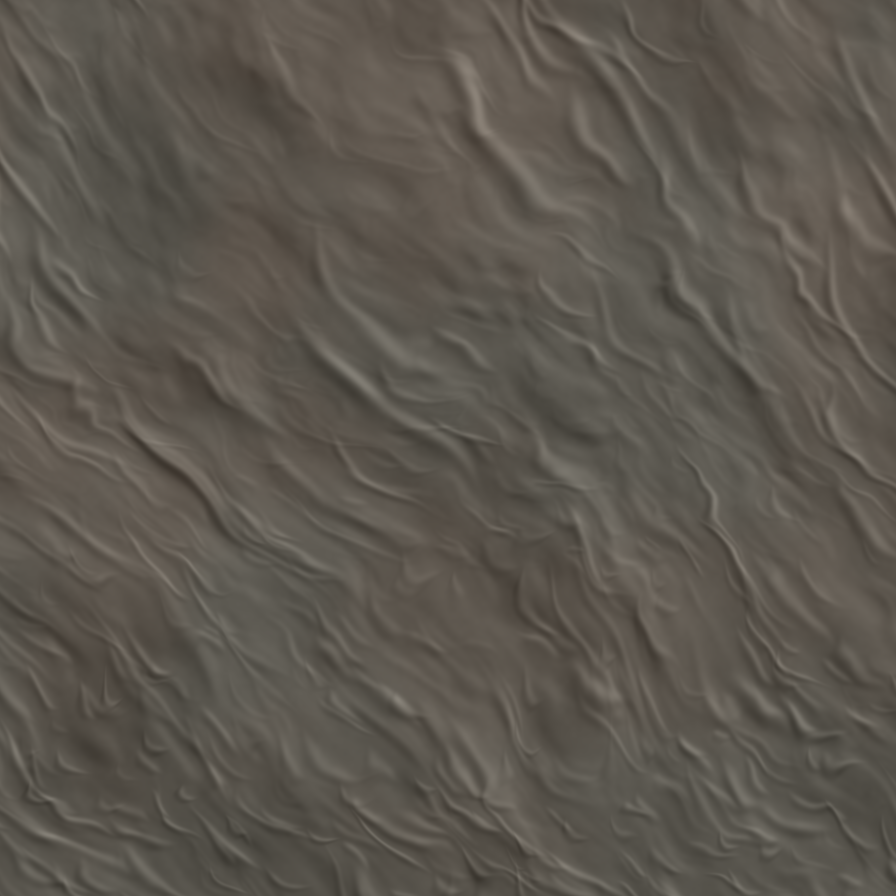
This texture is drawn by a WebGL 1 fragment shader. Its source:

```glsl
precision highp float;
// Rough trowelled plaster: curved, tapered ridges sweep down to the right.
// Layers of scattered arcs are lit from the upper right, over stretched
// noise relief and soft patches of brown and grey stain.

uniform vec2 u_resolution;

const vec3 GREY_PLASTER = vec3(0.346, 0.334, 0.304);
const vec3 BROWN_STAIN = vec3(0.380, 0.342, 0.306);
const vec3 CREST_LIGHT = vec3(1.0, 0.99, 0.96);

float hash(vec2 p) {
  vec3 q = fract(p.xyx * vec3(0.1031, 0.1030, 0.0973));
  q += dot(q, q.yzx + 33.33);
  return fract((q.x + q.y) * q.z);
}

float noise(vec2 p) {
  vec2 cell = floor(p);
  vec2 f = fract(p);
  f = f * f * f * (f * (f * 6.0 - 15.0) + 10.0);
  float low = mix(hash(cell), hash(cell + vec2(1.0, 0.0)), f.x);
  float high = mix(hash(cell + vec2(0.0, 1.0)), hash(cell + 1.0), f.x);
  return mix(low, high, f.y);
}

float fbm(vec2 p) {
  float sum = 0.0;
  float gain = 0.53;
  for (int i = 0; i < 4; i++) {
    sum += gain * noise(p);
    p = mat2(1.6, 1.2, -1.2, 1.6) * p + 17.3;
    gain *= 0.5;
  }
  return sum;
}

// x runs along the stroke, y across it.
vec2 strokeSpace(vec2 p, float angle) {
  float c = cos(angle);
  float s = sin(angle);
  return vec2(c * p.x + s * p.y, c * p.y - s * p.x);
}

vec2 warp(vec2 p, float frequency, float amount) {
  vec2 q = p * frequency;
  return p + amount * (vec2(noise(q + 5.2), noise(q + 41.7)) - 0.5);
}

// Lit crest, shadow below it and a faint slope above it.
float ridgeProfile(float s) {
  float crest = exp(-s * s);
  float shadow = exp(-0.6 * (s + 1.9) * (s + 1.9));
  float slope = exp(-0.16 * (s - 2.2) * (s - 2.2));
  return crest - 0.55 * shadow + 0.10 * slope;
}

// One jittered arc per cell; its ends bend up and fade out.
float ridgeLayer(vec2 p, vec2 cellSize, float width, float seed) {
  vec2 base = floor(p / cellSize);
  float sum = 0.0;
  for (int j = -1; j <= 1; j++) {
    for (int i = -1; i <= 1; i++) {
      vec2 cell = base + vec2(float(i), float(j));
      vec2 key = cell + seed;
      vec2 jitter = vec2(hash(key), hash(key + 71.3));
      vec2 d = p - (cell + jitter) * cellSize;
      float halfLength = cellSize.x * mix(0.4, 0.95, hash(key + 13.7));
      float t = d.x / halfLength;
      float bend = cellSize.y * mix(-0.08, 0.45, hash(key + 29.1));
      float tilt = cellSize.y * 0.5 * (hash(key + 37.9) - 0.5);
      float across = d.y - bend * t * t - tilt * t;
      float taper = 1.0 - smoothstep(0.3, 1.0, abs(t));
      float thickness = width * mix(0.7, 1.4, hash(key + 53.3));
      thickness *= mix(0.65, 1.0, taper);
      float strength = smoothstep(0.1, 1.0, hash(key + 91.9));
      sum += strength * taper * ridgeProfile(across / thickness);
    }
  }
  return sum;
}

float relief(vec2 p) {
  float broad = noise(p * vec2(9.0, 23.0) + 3.1);
  float fine = noise(p * vec2(26.0, 55.0) + 19.4);
  return broad + 0.5 * fine;
}

void main() {
  vec2 uv = gl_FragCoord.xy / min(u_resolution.x, u_resolution.y);
  vec2 bent = warp(warp(uv, 3.2, 0.08), 15.0, 0.022);
  vec2 rough = warp(bent, 34.0, 0.011);
  float lower = 1.0 - smoothstep(0.12, 0.60, uv.y);

  // Long ridges above, shorter and flatter ones and flecks at the bottom.
  vec2 steep = strokeSpace(bent, -0.92);
  vec2 middle = strokeSpace(bent, -0.84);
  vec2 flatter = strokeSpace(rough, -0.70);
  float ridges = mix(1.0, 0.2, lower)
    * ridgeLayer(steep, vec2(0.20, 0.095), 0.0055, 11.0);
  ridges += mix(0.75, 0.5, lower)
    * ridgeLayer(strokeSpace(rough, -0.86), vec2(0.12, 0.068), 0.0042, 47.0);
  ridges += mix(0.25, 0.75, lower)
    * ridgeLayer(flatter, vec2(0.07, 0.042), 0.0039, 83.0);
  ridges += mix(0.12, 0.6, lower)
    * ridgeLayer(flatter, vec2(0.036, 0.030), 0.0038, 29.0);

  // Directional light on the uneven ground between the ridges.
  float slope = relief(middle) - relief(middle + vec2(0.0, 0.006));

  // Stain, broad tone and slight grain.
  float stain = smoothstep(0.28, 0.76, fbm(uv * 4.5 + 8.6));
  float patches = fbm(middle * vec2(6.0, 12.0) + 23.0) - 0.5;
  float grain = noise(uv * 150.0) - 0.5;
  float tone = 0.115 * patches + 0.19 * slope + 0.008 * grain;
  tone += 0.132 * ridges - 0.014 * lower;

  vec3 color = mix(GREY_PLASTER, BROWN_STAIN, stain * mix(0.8, 0.45, lower));
  gl_FragColor = vec4(color + CREST_LIGHT * tone, 1.0);
}
```
